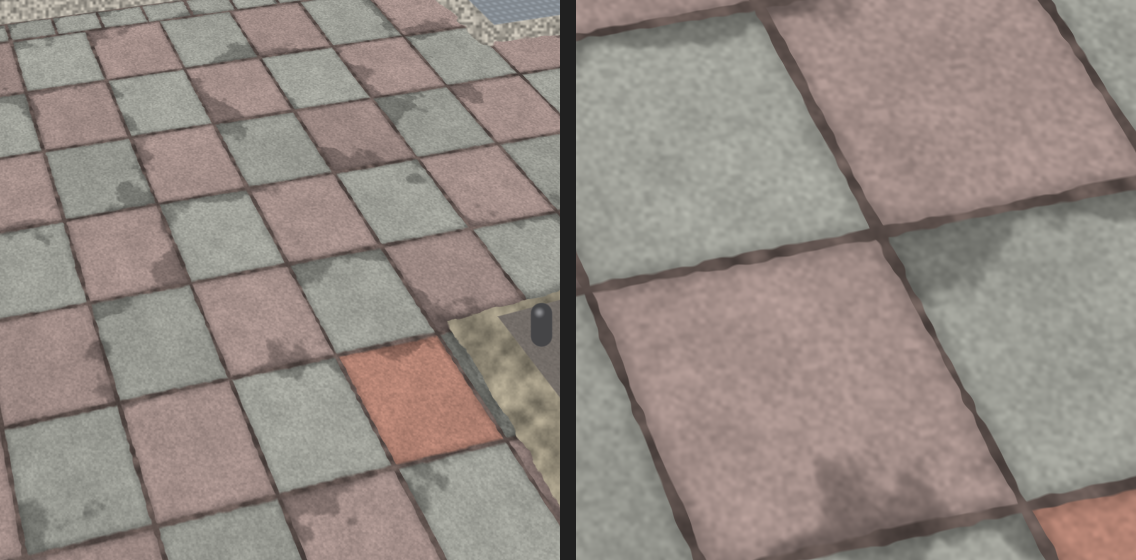
Left, the full canvas; right, a detail of the centre.
Give the GLSL for this texture, as a WebGL 1 fragment shader.

```glsl
precision highp float;
uniform vec2 u_resolution;

// Columns of the plane-to-canvas projection, one unit per slab, y downwards
const vec3 AXIS_U = vec3(0.1367, -0.0178, 0.01567);
const vec3 AXIS_V = vec3(0.02385, 0.0795, -0.06893);
const vec3 ORIGIN = vec3(0.0195, 0.0742, 1.0);

const vec3 GREY = vec3(0.605, 0.610, 0.580);
const vec3 PINK = vec3(0.625, 0.545, 0.525);
const vec3 RED = vec3(0.700, 0.510, 0.450);
const vec3 JOINT = vec3(0.330, 0.285, 0.270);
const vec3 GRAVEL = vec3(0.640, 0.620, 0.580);
const vec3 PANEL = vec3(0.560, 0.590, 0.620);
const vec3 KERB_SIDE = vec3(0.550, 0.520, 0.450);
const vec3 KERB_TOP = vec3(0.450, 0.425, 0.405);
const vec3 BOLT = vec3(0.270, 0.270, 0.280);

const vec2 RED_SLAB = vec2(2.0, 5.0);
const float JOINT_HALF = 0.019;
const float GRAIN_SCALE = 48.0;
const float GRAIN_AMOUNT = 0.20;
const float STAIN_DARKNESS = 0.24;
const float BORDER_DEPTH = 0.38;
const float BORDER_LENGTH = 0.62;
const vec2 GRAVEL_CORNER = vec2(5.9, 1.4);
const vec2 PANEL_CORNER = vec2(6.3, 1.05);

float hash(vec2 p) {
  p = fract(p * vec2(0.1031, 0.1137));
  p += dot(p, p.yx + 33.33);
  return fract((p.x + p.y) * p.x * 17.3);
}

float noise(vec2 p) {
  vec2 i = floor(p), f = fract(p);
  f = f * f * (3.0 - 2.0 * f);
  return mix(mix(hash(i), hash(i + vec2(1.0, 0.0)), f.x),
             mix(hash(i + vec2(0.0, 1.0)), hash(i + 1.0), f.x), f.y);
}

float fbm(vec2 p) {
  float sum = 0.0, gain = 0.5;
  for (int i = 0; i < 4; i++) {
    sum += gain * noise(p);
    p = p * 2.07 + 11.3;
    gain *= 0.5;
  }
  return sum / 0.9375;
}

// Signed distance to the line from a to b
float sideOf(vec2 p, vec2 a, vec2 b) {
  vec2 dir = normalize(b - a), q = p - a;
  return dir.y * q.x - dir.x * q.y;
}

float cover(float d, float aa) { return smoothstep(-aa, aa, d); }

vec2 toPlane(vec2 p) {
  vec3 q = vec3(p, 1.0);
  vec3 t = vec3(dot(q, cross(AXIS_V, ORIGIN)), dot(q, cross(ORIGIN, AXIS_U)),
                dot(q, cross(AXIS_U, AXIS_V)));
  return t.xy / t.z;
}

vec3 paving(vec2 uv, vec2 aa) {
  // Slabs, with a row of short border pavers beyond the first row
  float border = step(uv.y, 0.0);
  vec2 size = mix(vec2(1.0), vec2(BORDER_LENGTH, BORDER_DEPTH), border);
  vec2 id = floor(uv / size), f = fract(uv / size);
  float odd = mod(id.x + id.y, 2.0) * (1.0 - border);
  float tone = hash(id + 37.0);
  vec3 col = mix(GREY, PINK, odd) * (0.96 + 0.08 * tone);
  vec2 fromRed = abs(id - RED_SLAB);
  col = mix(col, RED, (1.0 - border) * step(fromRed.x + fromRed.y, 0.5));

  // Damp stains creeping in from one side, then general mottling
  float angle = 6.2832 * hash(id + 71.0);
  float reach = dot(f - 0.5, vec2(cos(angle), sin(angle)));
  float stain = reach + 0.9 * (fbm(uv * 4.0 + 50.0) - 0.5) - 0.17 * hash(id + 19.0);
  col *= 1.0 - STAIN_DARKNESS * smoothstep(0.28, 0.42, stain);
  col *= 0.92 + 0.16 * fbm(uv * 5.0 + 80.0);

  // Ragged dark joints with dirt along them
  vec2 edge = min(f, 1.0 - f) * size + 0.016 * (noise(uv * 22.0 + 40.0) - 0.5);
  float width = JOINT_HALF * (0.65 + 0.7 * noise(uv * 2.5 + 90.0));
  float nearest = min(edge.x, edge.y);
  col *= 0.86 + 0.14 * smoothstep(width, width + 0.06, nearest);
  vec2 slab = smoothstep(width - aa, width + aa, edge);
  vec3 joint = JOINT * (0.8 + 0.6 * noise(uv * 14.0 + 60.0));
  return mix(joint, col, slab.x * slab.y);
}

void main() {
  vec2 p = gl_FragCoord.xy / u_resolution;
  p.y = 1.0 - p.y;
  float px = 1.0 / u_resolution.y;
  vec2 uv = toPlane(p);
  float depth = dot(vec3(uv, 1.0), vec3(AXIS_U.z, AXIS_V.z, ORIGIN.z));
  vec2 aa = depth * px / vec2(AXIS_U.x, AXIS_V.y);

  vec3 col = paving(uv, aa);
  float grain = 0.6 * noise(uv * GRAIN_SCALE + 300.0) + 0.4 * noise(p * 330.0);
  col *= 1.0 + GRAIN_AMOUNT * (grain - 0.5);

  // Gravel behind the border and around a metal panel
  float rough = 0.12 * (noise(uv * 9.0 + 30.0) - 0.5);
  float gravel = max(-BORDER_DEPTH - uv.y, min(uv.x - GRAVEL_CORNER.x, GRAVEL_CORNER.y - uv.y) + rough);
  col = mix(col, GRAVEL * (0.7 + 0.6 * noise(p * 190.0)), cover(gravel, aa.y));
  vec2 inset = vec2(uv.x - PANEL_CORNER.x, PANEL_CORNER.y - uv.y);
  vec2 ribs = 0.5 + 0.5 * cos(uv * 60.0);
  col = mix(col, PANEL * (0.9 + 0.15 * ribs.x * ribs.y), cover(min(inset.x, inset.y), aa.y));

  // Weathered kerb with a flat top and a bolt
  float wear = fbm(p * 32.0);
  float back = sideOf(p, vec2(1.0, 0.52), vec2(0.827, 0.566));
  float kerb = min(sideOf(p, vec2(0.807, 0.586), vec2(1.0, 0.898)), back) + 0.016 * (wear - 0.5);
  float top = min(sideOf(p, vec2(0.885, 0.56), vec2(1.0, 0.71)), back - 0.015);
  col *= 1.0 - 0.25 * smoothstep(-0.02, 0.0, kerb);
  col = mix(col, KERB_SIDE * (0.55 + 0.9 * wear), cover(kerb, px));
  col = mix(col, KERB_TOP * (0.93 + 0.14 * grain), cover(top, px));
  vec2 q = p - vec2(0.967, 0.56);
  float bolt = 0.019 - length(vec2(q.x, q.y - clamp(q.y, 0.0, 0.04)));
  float shine = smoothstep(0.012, 0.0, length(q + vec2(0.004, 0.002)));
  col = mix(col, BOLT + 0.3 * shine, cover(bolt, px));

  gl_FragColor = vec4(col, 1.0);
}
```
